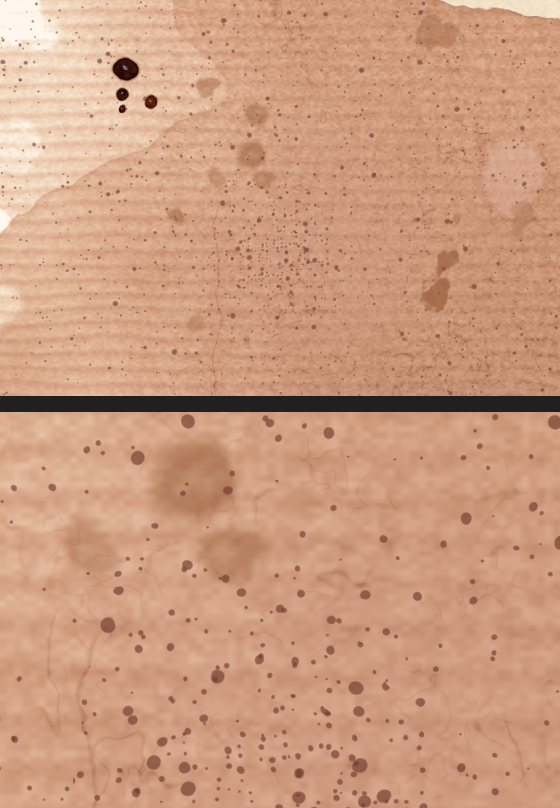
Top: the whole. Bottom: its middle third, enlarged.
This texture is drawn by a Shadertoy shader. Its source:

```glsl
// Stained, ribbed kraft paper with tide lines, soft rings, spatter and glossy drops.
const float RIB_COUNT = 26.5, RIB_DEPTH = 0.34;
const float GRAIN_DEPTH = 1.15, CRACK_DEPTH = 0.85;
const float LEFT_TONE = 3.2, RIGHT_TONE = 1.6;
const vec2 SPATTER_CENTER = vec2(0.70, 0.36);
const vec3 STAIN = vec3(0.58, 0.35, 0.21), SPECK = vec3(0.44, 0.23, 0.18);
const vec3 PINK = vec3(0.81, 0.62, 0.55), CREAM = vec3(0.95, 0.88, 0.78);
const vec3 DROP_DARK = vec3(0.13, 0.03, 0.03), DROP_AMBER = vec3(0.43, 0.15, 0.07);
const vec3 GLINT = vec3(0.66, 0.64, 0.68);

// Paper tones from dark to bleached
const vec3 PAPER[7] = vec3[7](
    vec3(0.64, 0.41, 0.29), vec3(0.76, 0.54, 0.42), vec3(0.82, 0.61, 0.49),
    vec3(0.87, 0.69, 0.57), vec3(0.92, 0.78, 0.67), vec3(0.96, 0.88, 0.79), vec3(1.0, 0.97, 0.93));

// Marks: centre, radius, strength (amber share for drops)
const vec4 BLEACH[5] = vec4[5](
    vec4(0.03, 0.97, 0.08, 1.6), vec4(0.11, 0.91, 0.04, 1.1), vec4(0.03, 0.63, 0.07, 0.7),
    vec4(0.0, 0.44, 0.03, 2.4), vec4(0.0, 0.23, 0.05, 1.4));
const vec4 BLOTS[6] = vec4[6](
    vec4(1.12, 0.25, 0.042, 0.65), vec4(1.14, 0.324, 0.028, 0.6), vec4(1.1, 0.9, 0.037, 0.36),
    vec4(1.13, 0.45, 0.018, 0.3), vec4(0.5, 0.77, 0.027, 0.4), vec4(1.31, 0.455, 0.04, 0.25));
const vec4 RINGS[6] = vec4[6](
    vec4(0.649, 0.71, 0.022, 0.6), vec4(0.636, 0.617, 0.028, 0.65), vec4(0.669, 0.552, 0.022, 0.5),
    vec4(0.548, 0.553, 0.021, 0.4), vec4(0.441, 0.445, 0.014, 0.6), vec4(0.493, 0.176, 0.016, 0.4));
const vec4 DROPS[4] = vec4[4](
    vec4(0.32, 0.825, 0.031, 0.2), vec4(0.305, 0.759, 0.016, 0.3),
    vec4(0.381, 0.741, 0.016, 0.8), vec4(0.309, 0.722, 0.01, 0.4));

float hash(vec2 p) {
    vec3 q = fract(p.xyx * 0.1031);
    q += dot(q, q.yzx + 33.33);
    return fract((q.x + q.y) * q.z);
}
float noise(vec2 p) {
    vec2 i = floor(p), f = fract(p);
    f = f * f * (3.0 - 2.0 * f);
    return mix(mix(hash(i), hash(i + vec2(1, 0)), f.x),
               mix(hash(i + vec2(0, 1)), hash(i + 1.0), f.x), f.y);
}
// Fractal noise centred on zero
float fbm(vec2 p) {
    float sum = 0.0;
    for (float amp = 0.5; amp > 0.03; amp *= 0.5) {
        sum += amp * (noise(p) - 0.5);
        p = mat2(1.6, 1.2, -1.2, 1.6) * p + 7.3;
    }
    return sum;
}
// Thin broken veins along noise contours
float cracks(vec2 p) {
    float vein = abs(noise(p) + 0.5 * noise(p * 2.3) - 0.75);
    return smoothstep(0.07, 0.0, vein) * smoothstep(0.48, 0.72, noise(p * 0.55 + 40.0));
}
// One round speck in a random share of the cells
float specks(vec2 p, float density, float blur) {
    vec2 cell = floor(p), center = 0.3 + 0.4 * vec2(hash(cell + 11.0), hash(cell + 57.0));
    float d = length(fract(p) - center) - mix(0.09, 0.27, hash(cell + 91.0));
    return smoothstep(blur, -blur, d) * step(hash(cell), density);
}
vec3 paperColor(float tone) {
    tone = clamp(tone, 0.0, 6.0);
    int i = int(min(tone, 5.0));
    return mix(PAPER[i], PAPER[i + 1], tone - float(i));
}

void mainImage(out vec4 fragColor, in vec2 fragCoord) {
    float px = 1.0 / iResolution.y;
    vec2 p = fragCoord * px;
    vec2 warp = vec2(fbm(p * 14.0), fbm(p * 14.0 + 31.0)), w = p + 0.045 * warp;

    // Broad wash and ribs
    float tone = mix(LEFT_TONE, RIGHT_TONE, smoothstep(0.1, 0.95, p.x)) + 0.75 * (p.y - 0.5) + 1.3 * fbm(p * 3.0);
    float rib = 6.2832 * (RIB_COUNT * p.y + 0.8 * fbm(p * vec2(4.0, 6.0)));
    tone += RIB_DEPTH * mix(1.2, 0.7, smoothstep(0.2, 1.1, p.x)) * (sin(rib) + 0.3 * sin(2.0 * rib + 0.8));

    // Pale tide area at upper left with a dark rim
    float low = w.y - 0.445 - 0.53 * w.x + 0.05 * exp(-25.0 * p.x);
    float side = 0.43 + 0.13 * smoothstep(0.95, 0.8, p.y) - w.x;
    float tide = min(low, side), inside = smoothstep(-0.002, 0.002, tide);
    tone += inside * mix(0.95, 0.5, smoothstep(0.0, 0.5, p.x));
    tone -= (1.0 - inside) * exp(60.0 * min(tide, 0.0)) * (low < side ? 0.75 : 0.25);

    // Bleached spots and the pale patch at right
    for (int i = 0; i < 5; i++)
        tone += BLEACH[i].w * smoothstep(0.012, -0.012, length(w - BLEACH[i].xy) - BLEACH[i].z);
    float patchEdge = length((w - vec2(1.296, 0.56)) * vec2(1.25, 1.0)) - 0.095;
    float palePatch = smoothstep(0.012, -0.012, patchEdge);
    tone += 0.85 * palePatch - 0.35 * exp(-50.0 * abs(patchEdge - 0.012));

    // Grain, veins and the wandering seam
    float grain = noise(p * vec2(150.0, 190.0)) + 0.7 * noise(p * 85.0 + 9.0) - 0.85;
    tone += GRAIN_DEPTH * grain * mix(0.6, 1.0, smoothstep(0.1, 0.7, p.x));
    tone -= CRACK_DEPTH * (cracks(w * 24.0) + 0.7 * cracks(w * 48.0 + 99.0)) * smoothstep(0.15, 0.6, p.x);
    float seam = abs(w.x - 0.53 - 0.12 * fbm(vec2(p.y * 5.0, 2.0)));
    tone -= smoothstep(0.52, 0.45, p.y) * (0.9 * smoothstep(0.004, 0.0, seam) + 0.35 * exp(-35.0 * seam));
    vec3 col = paperColor(tone);

    // Pink tint, brown blots and soft rings
    col = mix(col, PINK, 0.25 * exp(-9.0 * pow(distance(p, vec2(0.8, 0.36)), 2.0)) + 0.4 * palePatch);
    for (int i = 0; i < 6; i++) {
        float blot = distance(p + 0.12 * warp, BLOTS[i].xy) - BLOTS[i].z;
        col = mix(col, STAIN, BLOTS[i].w * smoothstep(0.006, -0.006, blot));
        float ring = distance(p + 0.04 * warp, RINGS[i].xy) - RINGS[i].z;
        col = mix(col, STAIN, RINGS[i].w * (0.6 * smoothstep(0.014, -0.012, ring) + 0.4 * exp(-15000.0 * ring * ring)));
    }

    // Spatter, dense around one centre
    float density = 0.035 + 0.32 * exp(-70.0 * pow(distance(p, SPATTER_CENTER), 2.0));
    for (float freq = 42.0; freq < 120.0; freq *= 1.6)
        col = mix(col, SPECK, 0.65 * specks((p + 0.012 * warp) * freq, density, px * freq));

    // Cream corner
    float corner = w.y - 1.0 + 0.13 * (p.x - 1.07), right = step(1.0, p.x);
    col = mix(col, STAIN, 0.4 * exp(-180.0 * abs(corner)) * right);
    col = mix(col, CREAM + 0.04 * grain, smoothstep(-px, px, corner) * right);

    // Glossy drops
    for (int i = 0; i < 4; i++) {
        vec4 d = DROPS[i];
        vec2 q = (p + 0.025 * warp - d.xy) / d.z;
        float r = length(q), amber = clamp(d.w + 1.5 * fbm(q * 2.0 + d.xy * 50.0), 0.0, 1.0);
        vec3 body = mix(DROP_DARK, DROP_AMBER, amber * (1.0 - 0.7 * smoothstep(0.65, 0.9, r)));
        body = mix(body, GLINT, 0.7 * smoothstep(0.3, 0.1, distance(q, vec2(-0.1, 0.25)) + 0.3 * fbm(q * 4.0)));
        col = mix(col, STAIN, 0.5 * smoothstep(1.25, 1.0, r));
        col = mix(col, body, smoothstep(px, -px, (r - 1.0) * d.z));
    }
    fragColor = vec4(col, 1.0);
}
```
